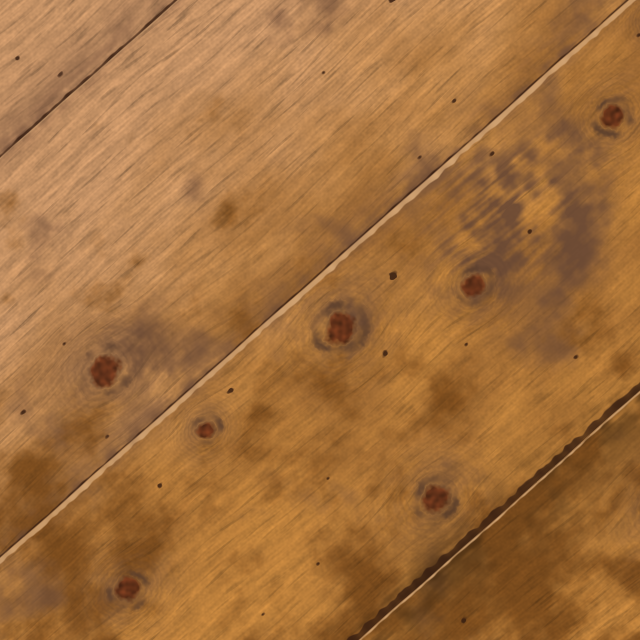
This texture is drawn by a Shadertoy shader. Its source:

```glsl
// Worn, varnished pine boards running diagonally, parted by chipped seams.
// Stretched gradient noise gives the grain, which bends round hashed knots;
// stains, pits and a warm colour drift lie on top.

const vec2 ALONG = vec2(0.748, 0.664); // direction of the boards
const float BOARD_WIDTH = 0.468;
const float SEAM_OFFSET = 0.0955; // distance of seam 0 from the origin
const vec3 LIP_WIDTH = vec3(0.003, 0.0075, 0.0012); // seams -1, 0, 1
const vec3 GAP_WIDTH = vec3(0.011, 0.0026, 0.0042);
const vec2 KNOT_CELL = vec2(0.27, BOARD_WIDTH * 0.5);
const float KNOT_CHANCE = 0.48;
const float PIT_CELL = 0.105;
const float PIT_CHANCE = 0.27;
const vec2 STAIN_CENTER = vec2(0.78, 0.67);
const float STAIN_RADIUS = 0.125;

const vec3 TAN = vec3(0.64, 0.425, 0.2);
const vec3 GOLD = vec3(0.745, 0.505, 0.235);
const vec3 PALE = vec3(0.77, 0.57, 0.395);
const vec3 BROWN = vec3(0.47, 0.285, 0.105);
const vec3 GRIME = vec3(0.4, 0.275, 0.205);
const vec3 KNOT = vec3(0.36, 0.17, 0.085);
const vec3 GAP = vec3(0.21, 0.115, 0.065);
const vec3 LIP = vec3(0.83, 0.65, 0.46);

vec2 hash2(vec2 cell) {
  uvec2 v = uvec2(ivec2(cell)) * 1664525u + 1013904223u;
  for (int i = 0; i < 2; i++) {
    v.x += v.y * 1664525u;
    v.y += v.x * 1664525u;
    v ^= v >> 16u;
  }
  return vec2(v & 65535u) / 65535.0;
}

float corner(vec2 cell, vec2 d) { return dot(hash2(cell) * 2.0 - 1.0, d); }

// Gradient noise, roughly -1 to 1
float noise(vec2 p) {
  vec2 i = floor(p), f = p - i, e = vec2(1, 0);
  vec2 s = f * f * f * (f * (f * 6.0 - 15.0) + 10.0);
  return 1.5 * mix(mix(corner(i, f), corner(i + e, f - e), s.x),
    mix(corner(i + e.yx, f - e.yx), corner(i + 1.0, f - 1.0), s.x), s.y);
}

float fbm(vec2 p) {
  float sum = 0.0, amp = 0.55;
  for (int i = 0; i < 5; i++) {
    sum += amp * noise(p);
    p = mat2(1.6, 1.2, -1.2, 1.6) * p + 3.7;
    amp *= 0.55;
  }
  return sum;
}

float band(float x, float lo, float hi, float soft) {
  return smoothstep(lo - soft, lo + soft, x) * (1.0 - smoothstep(hi - soft, hi + soft, x));
}

// Knots of one board: x core, y rings, z halo, w sideways shift of the grain
vec4 knots(vec2 q, float board, float px) {
  vec4 sum = vec4(0);
  for (int k = 0; k < 9; k++) {
    vec2 cell = floor(q / KNOT_CELL) + vec2(k % 3 - 1, k / 3 - 1);
    vec2 pick = hash2(cell + 91.0);
    if (pick.x > KNOT_CHANCE || floor(cell.y * 0.5) != board) continue;
    vec2 d = q - (cell + 0.2 + 0.6 * hash2(cell + 17.0)) * KNOT_CELL;
    float size = mix(0.01, 0.025, pick.y);
    float r = length(d * vec2(0.88, 1)) / size;
    float ragged = r + 0.25 * noise(d * 45.0 + cell) + 0.15 * noise(d * 160.0);
    float soft = 0.13 + px / size;
    float side = smoothstep(-0.4, 0.4, noise(d * 28.0 + cell * 3.3));
    float rings = (0.25 + 0.25 * sin(ragged * 14.0)) * exp(-0.5 * r);
    sum.x = max(sum.x, 1.0 - smoothstep(0.9 - soft, 0.9 + soft, ragged));
    sum.y = max(sum.y, max(band(ragged, 1.2, 1.75, 0.25) * side, rings));
    sum.z = max(sum.z, exp(-0.08 * r * r));
    sum.w -= 0.65 * d.y * exp(-0.14 * r * r);
  }
  return sum;
}

// Small ragged pits, most of them tiny
float pits(vec2 q, float px) {
  vec2 cell = floor(q / PIT_CELL), pick = hash2(cell + 53.0);
  vec2 d = q - (cell + 0.2 + 0.6 * hash2(cell + 29.0)) * PIT_CELL;
  float size = mix(0.0016, 0.0065, pow(pick.y, 3.0));
  float r = length(d * vec2(0.7, 1)) + size * 0.8 * noise(d * 130.0 + cell);
  return step(pick.x, PIT_CHANCE) * (1.0 - smoothstep(size - px, size + px, r));
}

void mainImage(out vec4 fragColor, in vec2 fragCoord) {
  float px = 1.0 / iResolution.y;
  vec2 p = fragCoord * px;

  // Board space: x along the grain, y across it
  vec2 q = vec2(dot(p, ALONG), dot(p, vec2(-ALONG.y, ALONG.x)) - SEAM_OFFSET);
  float board = floor(q.y / BOARD_WIDTH), seam = round(q.y / BOARD_WIDTH);
  vec2 b = q + vec2(board * 7.3, 0);
  vec4 knot = knots(q, board, px);
  float cloud = fbm(b * vec2(3.5, 5.5)), mottle = fbm(p * 8.0 + 20.0);

  // Colour drift: pale at upper left, brown lower down
  float pale = smoothstep(-0.1, 0.65, p.y - p.x + 0.35 * cloud);
  vec3 col = mix(TAN, GOLD, smoothstep(-0.3, 0.3, cloud + 0.5 * mottle));
  col = mix(col, PALE, pale);
  float low = 0.5 * (0.4 - p.y) + 0.18 * step(board, -1.5);
  col = mix(col, BROWN, 0.9 * smoothstep(0.02, 0.5, low - mottle * 0.8 - cloud * 0.5));

  // Grain: growth lines, fibres and short dark strokes
  float v = q.y + knot.w + 0.018 * noise(b * vec2(2.2, 4));
  float lines = sin(v * 210.0 + 5.0 * noise(vec2(b.x * 1.5, v * 9.0)));
  float fibre = noise(vec2(b.x * 11.0, v * 120.0));
  float thread = noise(vec2(b.x * 26.0, v * 250.0));
  float stroke = smoothstep(0.15, 0.7, noise(vec2(b.x * 18.0 + 40.0, v * 180.0)));
  float relief = 0.8 + 0.4 * cloud + 0.35 * pale;
  col *= 1.0 + relief * (0.03 * lines + 0.06 * fibre + 0.09 * thread - 0.13 * stroke)
    + 0.04 * noise(p * 90.0) + 0.05 * noise(p * 210.0);

  // Stains: one broad patch, and smudges by the knots and at random
  float patchy = smoothstep(-0.35, 0.35, mottle + 0.3 * fibre + 0.3 * noise(p * 38.0));
  vec2 s = (p - STAIN_CENTER) / STAIN_RADIUS;
  float broad = exp(-dot(s, s)) * step(q.y, 0.0);
  float smudge = smoothstep(0.15, 0.6, fbm(p * 5.0 + 7.0) + 0.35 * mottle);
  col = mix(col, GRIME, min(patchy * (1.1 * broad + 0.5 * knot.z) + 0.65 * smudge, 0.88));

  // Knots and pits
  col = mix(col, GRIME * 0.82, 0.8 * knot.y);
  col = mix(col, KNOT * (1.05 + 0.45 * noise(p * 100.0)), 0.92 * knot.x);
  col = mix(col, GAP, 0.85 * pits(b, px));

  // Seams: grime, a dark gap and a pale worn lip below it
  int kind = int(clamp(seam + 1.0, 0.0, 2.0));
  float d = q.y - seam * BOARD_WIDTH + 0.0013 * noise(vec2(q.x * 9.0, seam + 0.4));
  float chip = noise(vec2(q.x * 60.0, seam + 0.3));
  float reach = d > 0.0 ? 0.032 : seam < 0.0 ? 0.06 : 0.01;
  vec3 dirt = seam < 0.0 ? BROWN * 0.55 : GRIME;
  col = mix(col, dirt, 0.9 * exp(-abs(d) / reach) * (0.15 + 0.85 * patchy));
  float gap = band(d, 0.0, GAP_WIDTH[kind] * (1.0 + 0.4 * chip), px);
  col = mix(col, GAP, gap * (0.75 + 0.2 * chip));
  float lip = band(d, -LIP_WIDTH[kind] * (1.0 + 0.35 * chip), 0.0, px);
  col = mix(col, LIP, lip * (0.8 + 0.2 * chip));

  fragColor = vec4(clamp(col, 0.0, 1.0), 1.0);
}
```
